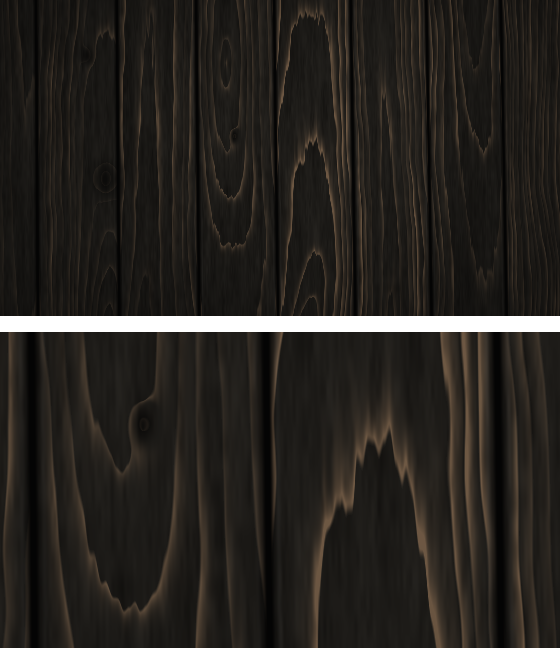
Top: the whole. Bottom: its middle third, enlarged.
Give the GLSL for this texture, as a WebGL 1 fragment shader.

```glsl
precision highp float;
// Dark stained wooden planks: upright boards with arched tan grain, knots and black seams.
uniform vec2 u_resolution;

const vec3 STAIN_DARK  = vec3(0.056, 0.051, 0.044);
const vec3 STAIN_LIGHT = vec3(0.165, 0.156, 0.140);
const vec3 GRAIN_TAN   = vec3(0.420, 0.335, 0.255);
const vec3 SEAM_BLACK  = vec3(0.016, 0.015, 0.014);
const float FIRST_SEAM = 0.066;   // canvas x of the leftmost seam
const float BOARD_RATE = 6.85;    // boards per canvas width at the left
const float BOARD_TAPER = 0.42;   // boards narrow slightly to the right
const float BOARD_ASPECT = 4.0;   // canvas height in board widths
const float SEAM_LEAN = 0.009;
const float SEAM_WIDTH = 0.015;   // half width, in board widths
const float LINE_EDGE = 0.012;    // crisp side of a grain line, in board widths
const float LINE_FADE = 0.021;    // soft side of a grain line
const float LINE_GAIN = 2.1;
const float WAVINESS = 0.085;
const float SERRATION = 0.13;
const vec3 KNOT_BIG   = vec3(1.85, 0.433, 0.15);  // board position, height, radius
const vec3 KNOT_SMALL = vec3(1.63, 0.825, 0.07);
const vec3 KNOT_EYE   = vec3(3.47, 0.570, 0.05);

float hash(vec2 p) {
  return fract(sin(dot(p, vec2(127.1, 311.7))) * 4375.85);
}

float noise(vec2 p) {
  vec2 i = floor(p), f = fract(p);
  f = f * f * (3.0 - 2.0 * f);
  return mix(mix(hash(i), hash(i + vec2(1.0, 0.0)), f.x),
             mix(hash(i + vec2(0.0, 1.0)), hash(i + 1.0), f.x), f.y);
}

// Ring shape per board: centre across, centre height, stretch, rings per width
vec4 ringShape(float id) {
  if (id < 0.5) return vec4(0.88, 1.30, 0.50, 11.0);
  if (id < 1.5) return vec4(0.88, -0.10, 0.70, 15.0);
  if (id < 2.5) return vec4(0.36, -0.30, 0.36, 9.0);
  if (id < 3.5) return vec4(0.41, 0.80, 0.95, 11.0);
  if (id < 4.5) return vec4(0.42, -0.20, 0.75, 13.0);
  if (id < 5.5) return vec4(0.41, -0.25, 0.28, 13.0);
  if (id < 6.5) return vec4(0.66, 1.25, 0.65, 11.0);
  return vec4(0.95, -0.20, 0.20, 15.0);
}

float knot(vec2 p, vec3 k) {
  vec2 d = (p - k.xy) * vec2(1.0, 0.7 * BOARD_ASPECT) / k.z;
  return exp(-dot(d, d));
}

// Growth ring number: arches mid-board, nearly straight lines at its sides
float ringField(float id, vec2 p) {
  vec4 shape = ringShape(id);
  vec2 seed = vec2(id * 17.3, id * 5.1);
  float sway = noise(vec2(p.x * 1.6, p.y * 2.8) + seed) - 0.5;
  float ripple = noise(vec2(p.x * 6.0, p.y * 13.0) + seed) - 0.5;
  float across = p.x - shape.x + WAVINESS * (2.0 * sway + 0.3 * ripple);
  float rise = p.y - shape.y;
  rise *= shape.z / (1.0 + abs(rise));
  float side = across * across;
  float f = shape.w * sqrt(side + rise * rise * exp(-side / 0.15));
  f += 0.25 * sin(1.7 * f + id * 2.3);
  vec2 q = vec2(p.x + id, p.y);
  return f + 2.6 * knot(q, KNOT_BIG) + 1.3 * (knot(q, KNOT_SMALL) + knot(q, KNOT_EYE));
}

void main() {
  vec2 uv = gl_FragCoord.xy / u_resolution;

  // Board layout
  float t = uv.x - FIRST_SEAM + SEAM_LEAN * (uv.y - 0.5) * (0.3 + uv.x);
  float across = t * (BOARD_RATE + BOARD_TAPER * t) + 1.0;
  float id = floor(across);
  vec2 p = vec2(across - id, uv.y);
  vec2 seed = vec2(id * 9.7, id * 3.3);

  // Rings with torn edges; the slope keeps lines equally thin everywhere
  float smoothRings = ringField(id, p);
  vec2 slope = vec2(ringField(id, p + vec2(0.01, 0.0)) - smoothRings,
                    ringField(id, p + vec2(0.0, 0.01)) - smoothRings) / 0.01;
  float steepness = max(length(slope * vec2(1.0, 0.5 / BOARD_ASPECT)), 2.5);
  float rings = smoothRings + SERRATION * (noise(p * vec2(42.0, 9.0) + seed) - 0.5);
  float phase = fract(rings);
  float ringHash = hash(vec2(floor(rings), id + 3.0));

  // Each line has one crisp side and one that fades into the board
  float reach = phase / steepness;
  float line = smoothstep(0.0, LINE_EDGE, reach) * exp(-reach / LINE_FADE);
  line *= 1.0 - smoothstep(0.85, 1.0, phase);
  float wear = smoothstep(0.15, 0.8, noise(vec2(rings * 0.9, uv.y * 5.0) + seed));
  float fibre = noise(vec2(across * 38.0, uv.y * 18.0) + seed);
  float hair = noise(vec2(across * 75.0, uv.y * 40.0) + seed.yx);
  float boardContrast = 0.42 + 0.58 * exp(-pow((id - 4.3) / 2.5, 2.0));
  line *= LINE_GAIN * boardContrast * (0.4 + 0.6 * ringHash) * (0.35 + 0.65 * wear);
  line *= 0.55 + 0.45 * fibre + 0.35 * hair;

  // Stain with fine fibres and cloudy patches
  float streak = noise(vec2(across * 24.0, uv.y * 5.0) + seed.yx);
  float cloud = noise(vec2(p.x * 2.0, uv.y * 3.0) + seed);
  float tone = 0.02 + 0.24 * streak + 0.20 * fibre + 0.24 * hair + 0.14 * cloud;
  tone += 0.08 * (hash(vec2(id, 8.0)) - 0.5) + 0.10 * (1.0 - phase);
  vec3 color = mix(STAIN_DARK, STAIN_LIGHT, clamp(tone, 0.0, 1.0));
  color = mix(color, GRAIN_TAN, clamp(line, 0.0, 0.9));
  vec2 q = vec2(across, uv.y);
  float knots = knot(q, KNOT_BIG) + knot(q, KNOT_SMALL) + knot(q, KNOT_EYE);
  color *= 1.0 - 0.5 * clamp(knots, 0.0, 1.0);

  // Soft light from the upper middle
  vec2 away = (uv - vec2(0.52, 0.57)) * vec2(1.5, 1.25);
  color *= mix(0.50, 1.12, exp(-1.4 * dot(away, away)));

  // Seams: shaded board edges, a thin lit rim and a black gap
  float edge = min(p.x, 1.0 - p.x);
  float rim = smoothstep(0.018, 0.0, abs(edge - 3.0 * SEAM_WIDTH));
  color *= mix(0.65, 1.0, smoothstep(SEAM_WIDTH, 0.065, edge));
  color += 0.045 * rim * boardContrast * (0.4 + 0.6 * streak);
  float gap = 1.0 - smoothstep(0.5 * SEAM_WIDTH, 1.9 * SEAM_WIDTH, edge);
  color = mix(color, SEAM_BLACK, gap);

  gl_FragColor = vec4(color, 1.0);
}
```
